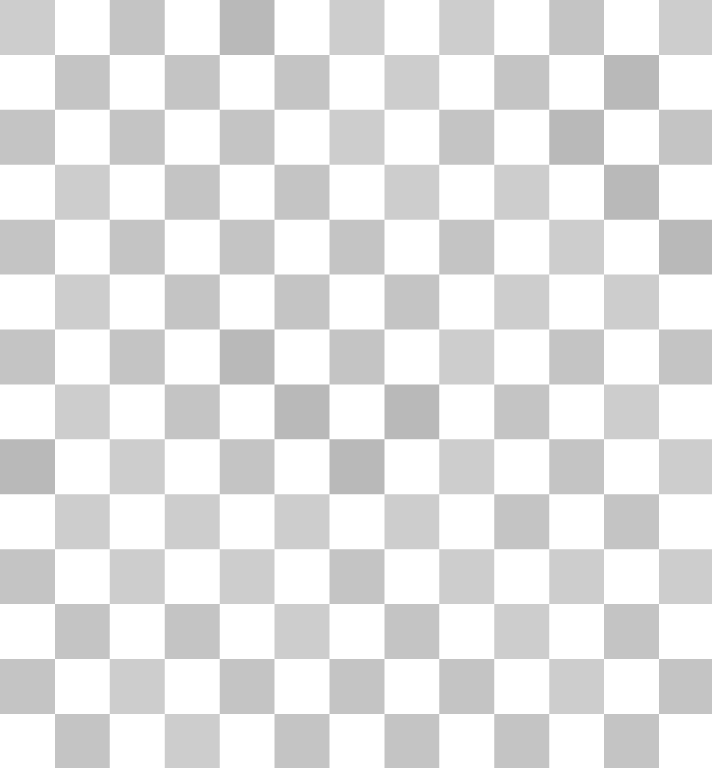
Reproduce this pattern procedurally as a Shadertoy shader.

```glsl
// Checkerboard of white and grey squares, counted from the top left corner.
// A hash gives each grey square one of three flat tones; the edges are
// smoothed by averaging a small grid of samples inside every pixel.

const float ROWS = 13.984;      // squares over the canvas height
const int SAMPLES = 4;          // samples per pixel side

const vec3 WHITE = vec3(1.0);
const vec3 LIGHT_GREY = vec3(0.804);
const vec3 MID_GREY = vec3(0.769);
const vec3 DARK_GREY = vec3(0.727);

const float LIGHT_SHARE = 0.41; // part of the grey squares that are light
const float DARK_SHARE = 0.14;  // part of the grey squares that are dark

float hash21(vec2 p) {
    vec3 q = fract(p.xyx * 0.1031);
    q += dot(q, q.yzx + 33.33);
    return fract((q.x + q.y) * q.z);
}

// Picks one of the three greys from a random value in 0..1
vec3 greyTone(float pick) {
    if (pick < LIGHT_SHARE) return LIGHT_GREY;
    return pick < 1.0 - DARK_SHARE ? MID_GREY : DARK_GREY;
}

// Flat colour of a square, grey where column + row is even
vec3 squareColor(vec2 cell) {
    float parity = mod(cell.x + cell.y, 2.0);
    return parity < 0.5 ? greyTone(hash21(cell + 17.0)) : WHITE;
}

// Board position in squares, with rows running down from the top
vec2 boardPosition(vec2 pixel, vec2 canvas) {
    return vec2(pixel.x, canvas.y - pixel.y) * ROWS / canvas.y;
}

void mainImage(out vec4 fragColor, in vec2 fragCoord) {
    vec3 sum = vec3(0.0);

    // Box filter over the pixel area
    for (int j = 0; j < SAMPLES; j++) {
        for (int i = 0; i < SAMPLES; i++) {
            vec2 offset = (vec2(i, j) + 0.5) / float(SAMPLES) - 0.5;
            vec2 board = boardPosition(fragCoord + offset, iResolution.xy);
            sum += squareColor(floor(board));
        }
    }

    fragColor = vec4(sum / float(SAMPLES * SAMPLES), 1.0);
}
```
